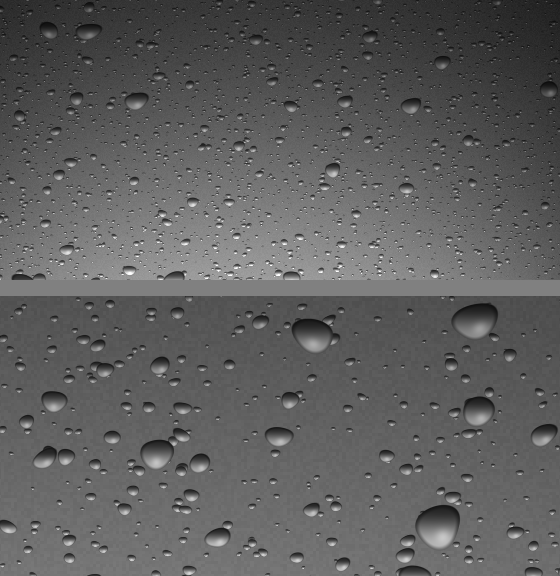
Top: the whole. Bottom: its middle third, enlarged.
This texture is drawn by a Shadertoy shader. Its source:

```glsl
// Draws water drops of many sizes on a dark grey pane with a soft glow from below.

// Four random values from one cell index.
vec4 hash4(vec2 cell) {
    vec4 v = fract(cell.xyxy * vec4(0.1031, 0.1030, 0.0973, 0.1099));
    v += dot(v, v.wzxy + 33.33);
    return fract((v.xxyz + v.yzzw) * v.zywx);
}

// Vertical gradient that dims towards both sides.
float paneTone(vec2 p) {
    float rise = pow(clamp(1.0 - p.y, 0.0, 1.0), 1.2);
    float side = (p.x - 0.85) / 1.15;
    return mix(0.215, 0.62, rise) * (1.0 - 0.40 * side * side);
}

// Lays one drop of the given radius over tone; q is relative to its centre.
float paintDrop(float tone, float pane, vec2 q, float radius, vec4 rnd, float blur) {
    float height = q.y / radius;
    float tilt = (rnd.x - 0.5) * 1.1;
    float c = cos(tilt), s = sin(tilt);
    q = mat2(c, -s, s, c) * q / radius;
    q.x /= mix(0.92, 1.4, rnd.y) * (1.0 + 0.14 * clamp(height, -1.0, 1.0));
    q.y /= 0.92;

    // Layered sines bend the outline.
    float a = atan(q.y, q.x + 1e-5);
    float outline = 1.0 + 0.06 * sin(2.0 * a + 6.3 * rnd.z)
                        + 0.04 * sin(3.0 * a + 6.3 * rnd.w);
    float d = length(q) / outline;
    float edge = blur / radius;
    float cover = 1.0 - smoothstep(1.0 - edge, 1.0 + edge, d);

    // Dark crown, bright belly, thin dark rim.
    float shade = mix(1.62, 0.36, smoothstep(-0.75, 0.85, height));
    shade *= 1.0 - 0.45 * smoothstep(0.76, 1.0, d);
    float glint = 0.16 * exp(-9.0 * dot(q - vec2(0.1, -0.42), q - vec2(0.1, -0.42)));
    return mix(tone, pane * shade + glint, cover);
}

// Scatters drops on a jittered grid; radii holds the smallest and largest.
float scatter(float tone, float pane, vec2 p, float size, vec2 radii,
              float chance, float seed, float blur) {
    vec2 home = floor(p / size);
    for (int j = -1; j <= 1; j++)
    for (int i = -1; i <= 1; i++) {
        vec2 cell = home + vec2(i, j);
        vec4 place = hash4(cell + seed);
        vec4 form = hash4(cell + seed + 71.7);
        if (place.z > chance) continue;
        vec2 centre = (cell + place.xy) * size;
        float radius = mix(radii.x, radii.y, place.w * place.w);
        tone = paintDrop(tone, pane, p - centre, radius, form, blur);
    }
    return tone;
}

// Strings small drops along a few vertical trails.
float trails(float tone, float pane, vec2 p, float spacing, float stepY, float blur) {
    float column = floor(p.x / spacing);
    float row = floor(p.y / stepY);
    float trailX = (column + mix(0.2, 0.8, hash4(vec2(column, 5.0)).x)) * spacing;
    for (int j = -1; j <= 1; j++) {
        vec2 cell = vec2(column + 40.0, row + float(j));
        vec4 rnd = hash4(cell);
        if (rnd.z > 0.62) continue;
        vec2 centre = vec2(trailX + (rnd.x - 0.5) * 0.022, (cell.y + rnd.y) * stepY);
        float radius = mix(0.004, 0.0085, rnd.w);
        tone = paintDrop(tone, pane, p - centre, radius, hash4(cell + 13.0), blur);
    }
    return tone;
}

void mainImage(out vec4 fragColor, in vec2 fragCoord) {
    vec2 p = fragCoord / iResolution.y;
    float blur = 0.75 / iResolution.y;
    float pane = paneTone(p);

    // Fine grain on the pane.
    float grain = hash4(floor(p * 256.0) + 9.0).x - 0.5;
    float tone = pane + 0.03 * grain;

    // Mist first, then ever larger drops; large ones thin out to the right.
    float thin = 1.0 - 0.65 * smoothstep(1.25, 1.9, p.x);
    tone = scatter(tone, pane, p, 0.026, vec2(0.0020, 0.0046), 0.62, 11.0, blur);
    tone = scatter(tone, pane, p, 0.046, vec2(0.0048, 0.0090), 0.60, 37.0, blur);
    tone = trails(tone, pane, p, 0.21, 0.026, blur);
    tone = scatter(tone, pane, p, 0.105, vec2(0.0095, 0.0185), 0.62 * thin, 53.0, blur);
    tone = scatter(tone, pane, p, 0.225, vec2(0.0200, 0.0350), 0.62 * thin, 89.0, blur);

    fragColor = vec4(vec3(clamp(tone, 0.0, 1.0)), 1.0);
}
```
